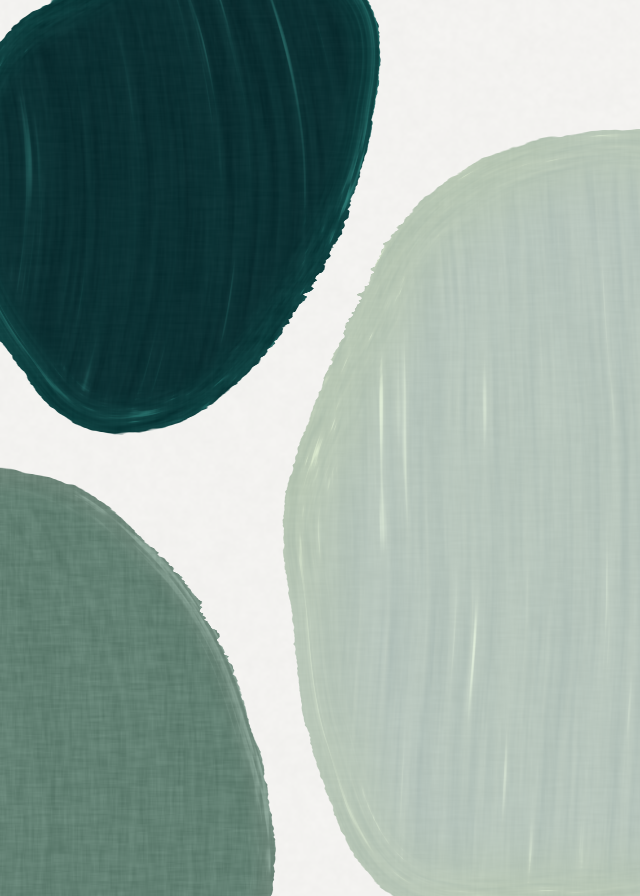
This background is drawn by a Shadertoy shader. Its source:

```glsl
const int SPOKES = 16;

float hash(vec2 p) {
    p = fract(p * vec2(0.1031, 0.1137));
    p += dot(p, p.yx + 33.33);
    return fract((p.x + p.y) * p.x * 17.0);
}

float noise(vec2 p) {
    vec2 i = floor(p), f = fract(p);
    f = f * f * (3.0 - 2.0 * f);
    return mix(mix(hash(i), hash(i + vec2(1, 0)), f.x),
               mix(hash(i + vec2(0, 1)), hash(i + vec2(1, 1)), f.x), f.y);
}

// Two octaves, centred on zero
float grain(vec2 p) {
    return 0.6 * noise(p + 40.0) + 0.4 * noise(p * 2.1 + 91.0) - 0.5;
}

// Radius and its slope, from a periodic cubic through evenly spaced spokes
vec2 spokeRadius(float angle, float radii[SPOKES]) {
    float s = fract(angle / 6.28319) * float(SPOKES);
    int i = int(s) % SPOKES;
    float t = fract(s);
    float a = radii[(i + SPOKES - 1) % SPOKES], b = radii[i];
    float c = radii[(i + 1) % SPOKES], d = radii[(i + 2) % SPOKES];
    float k1 = 0.5 * (c - a);
    float k2 = a - 2.5 * b + 2.0 * c - 0.5 * d;
    float k3 = 0.5 * (d - a) + 1.5 * (b - c);
    float slope = k1 + t * (2.0 * k2 + 3.0 * k3 * t);
    return vec2(b + t * (k1 + t * (k2 + t * k3)), slope * float(SPOKES) / 6.28319);
}

// Approximate distance inside the outline, positive within
float blobDepth(vec2 d, float radii[SPOKES]) {
    vec2 r = spokeRadius(atan(d.y, d.x), radii);
    return (r.x - length(d)) / sqrt(1.0 + r.y * r.y / (r.x * r.x));
}

// Bristly edge, rougher around the dry spot
float ragged(float depth, vec2 p, vec2 drySpot, float reach) {
    float dry = exp(-dot(p - drySpot, p - drySpot) / (reach * reach));
    float bristle = grain(vec2(p.x * 70.0, p.y * 210.0));
    return depth + bristle * (0.003 + 0.009 * dry) + 0.004 * grain(p * 32.0);
}

// Long strokes in the middle, strokes along the outline near the rim
float strokes(vec2 p, vec2 d, float depth, float bend, float rimWidth) {
    float across = d.x + bend * d.y * d.y + 0.008 * noise(p * 6.0);
    float body = grain(vec2(across * 90.0, p.y * 3.5))
               + 0.6 * grain(vec2(across * 210.0, p.y * 7.0));
    float along = dot(normalize(d + 1e-5), vec2(3.0, 2.0));
    float rim = grain(vec2(depth * 150.0, along * 1.6))
              + 0.6 * grain(vec2(depth * 320.0, along * 4.0));
    return mix(rim, body, smoothstep(0.3 * rimWidth, rimWidth, depth));
}

float weave(vec2 p) {
    return grain(vec2(p.x * 45.0, p.y * 330.0)) + grain(vec2(p.x * 330.0, p.y * 45.0));
}

float coverage(float depth, float pixel) {
    return smoothstep(-pixel, pixel, depth);
}

void mainImage(out vec4 fragColor, in vec2 fragCoord) {
    vec2 p = fragCoord / iResolution.y;
    float pixel = 0.8 / iResolution.y;
    float cloth = weave(p);

    // Paper
    vec3 color = vec3(0.953, 0.950, 0.941);
    color += 0.016 * grain(p * 140.0) + 0.008 * grain(p * 45.0);

    // Pale green stone
    float paleRadii[SPOKES] = float[](0.365, 0.378, 0.391, 0.443, 0.419, 0.375, 0.310, 0.288,
        0.296, 0.309, 0.371, 0.460, 0.449, 0.456, 0.430, 0.391);
    vec2 d = p - vec2(0.612, 0.427);
    float depth = blobDepth(d, paleRadii);
    float brush = strokes(p, d, depth, 0.10, 0.07);
    float rim = 1.0 - smoothstep(0.0, 0.11, depth);
    vec3 pale = mix(vec3(0.720, 0.778, 0.738), vec3(0.718, 0.780, 0.696), rim);
    pale = mix(pale, vec3(0.715, 0.768, 0.748), 0.5 * noise(p * vec2(9.0, 4.0)));
    pale += brush * vec3(0.060, 0.052, 0.040) + 0.018 * cloth;
    pale += 0.12 * smoothstep(0.28, 0.62, brush) * vec3(1.0, 1.0, 0.75);
    color = mix(color, pale, coverage(ragged(depth, p, vec2(0.41, 0.67), 0.09), pixel));

    // Grey green stone
    float sageRadii[SPOKES] = float[](0.250, 0.245, 0.268, 0.310, 0.367, 0.384, 0.352, 0.313,
        0.299, 0.286, 0.273, 0.267, 0.267, 0.267, 0.286, 0.271);
    d = p - vec2(0.052, 0.102);
    depth = blobDepth(d, sageRadii);
    brush = strokes(p, d, depth, 0.9, 0.05);
    rim = 1.0 - smoothstep(0.0, 0.035, depth);
    vec3 sage = mix(vec3(0.385, 0.505, 0.452), vec3(0.425, 0.525, 0.475), rim);
    sage += 0.035 * brush + 0.055 * cloth;
    sage += 0.10 * rim * smoothstep(0.1, 0.5, brush);
    color = mix(color, sage, coverage(ragged(depth, p, vec2(0.22, 0.32), 0.07), pixel));

    // Deep teal stone
    float tealRadii[SPOKES] = float[](0.199, 0.240, 0.307, 0.319, 0.293, 0.260, 0.262, 0.254,
        0.254, 0.247, 0.254, 0.276, 0.253, 0.212, 0.186, 0.184);
    d = p - vec2(0.195, 0.779);
    depth = blobDepth(d, tealRadii);
    brush = strokes(p, d, depth, 0.7, 0.055);
    rim = 1.0 - smoothstep(0.0, 0.05, depth);
    vec3 teal = mix(vec3(0.045, 0.190, 0.200), vec3(0.055, 0.250, 0.250), rim);
    teal += brush * mix(0.7, 1.3, rim) * vec3(0.045, 0.085, 0.078) + 0.020 * cloth;
    teal += 0.16 * smoothstep(0.22, 0.60, brush) * vec3(0.5, 1.0, 0.9);
    color = mix(color, teal, coverage(ragged(depth, p, vec2(0.35, 0.69), 0.07), pixel));

    fragColor = vec4(clamp(color, 0.0, 1.0), 1.0);
}
```
